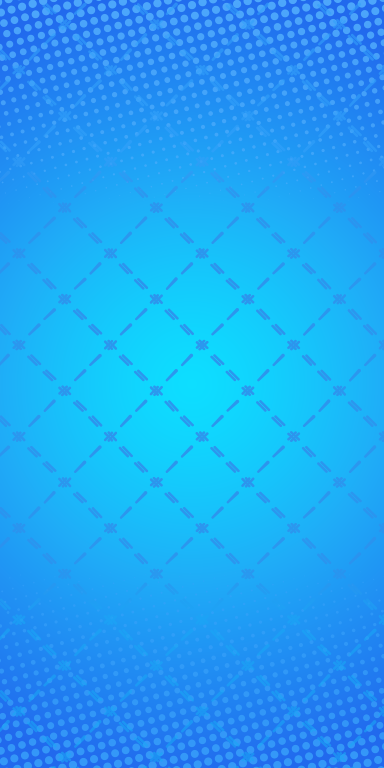
A WebGL 2 fragment shader for this background:

```glsl
#version 300 es
precision highp float;
// Blue backdrop: a cyan radial glow, halftone dots that shrink away from the
// top and bottom edges, and a diagonal lattice of brushed dashes with crosses.
// Lengths are in canvas widths; the lattice works in units of one cell edge.

#define GLOW_CENTER vec2(0.5, 0.5)
#define LATTICE_NODE vec2(0.526, 1.1016)
#define LATTICE_PERIOD 0.2385
#define DASH_HALF 0.122
#define STROKE_HALF 0.020
#define STROKE_GAP 0.023
#define DOT_PITCH 0.0285
#define DOT_ANGLE 0.27
#define DOT_RADIUS 0.38
#define DOT_REACH 0.54

uniform vec2 u_resolution;
out vec4 outColor;

float hash(vec2 p) {
    return fract(sin(dot(p, vec2(127.1, 311.7))) * 43758.5453);
}

// Three-stop radial gradient with a broad bright core
vec3 glow(float r) {
    vec3 core = vec3(0.05, 0.87, 1.0);
    vec3 middle = vec3(0.12, 0.68, 0.97);
    vec3 rim = vec3(0.13, 0.41, 0.93);
    vec3 inner = mix(core, middle, pow(clamp(r / 0.5, 0.0, 1.0), 1.35));
    return mix(inner, rim, clamp((r - 0.5) / 0.53, 0.0, 1.0));
}

// Coverage of a rotated dot grid; size is the radius in grid pitches
float halftone(vec2 p, float size, float pixel) {
    float c = cos(DOT_ANGLE), s = sin(DOT_ANGLE);
    vec2 q = mat2(c, -s, s, c) * p / DOT_PITCH;
    float d = length(fract(q) - 0.5) - size;
    float aa = 0.6 * pixel / DOT_PITCH;
    return (1.0 - smoothstep(-aa, aa, d)) * smoothstep(0.0, 0.08, size);
}

// Distance to a stroke lying along x
float stroke(vec2 p, float halfLength, float halfWidth) {
    p.x -= clamp(p.x, -halfLength, halfLength);
    return length(p) - halfWidth;
}

// Dashes along one lattice direction: three per edge, one of them on the node
float dashes(float along, float across, bool paired, float aa) {
    float slot = floor(along * 3.0 + 0.5);
    float line = floor(across + 0.5);
    vec2 p = vec2(along - slot / 3.0, across - line);
    float jitter = hash(vec2(slot, line)) - 0.5;
    bool onNode = mod(slot, 3.0) < 0.5;
    float len = DASH_HALF * (onNode ? 0.9 : 1.0) - STROKE_HALF;
    p.y += p.x * jitter * 0.08;
    float d;
    if (paired || onNode) {
        vec2 shift = vec2(0.014 + 0.012 * jitter, STROKE_GAP);
        d = min(stroke(p - shift, len - 0.01, STROKE_HALF),
                stroke(p + shift, len - 0.015, STROKE_HALF));
    } else {
        float taper = 0.005 * p.x / DASH_HALF;
        d = stroke(p, len, STROKE_HALF + 0.003 + taper);
    }
    return 1.0 - smoothstep(-aa, aa, d);
}

void main() {
    float pixel = 1.0 / u_resolution.x;
    vec2 p = gl_FragCoord.xy * pixel;
    float height = u_resolution.y * pixel;
    float r = length(p - GLOW_CENTER * vec2(1.0, height));
    vec3 color = glow(r);

    // Halftone bands at both ends
    float top = clamp(1.0 - (height - p.y) / DOT_REACH, 0.0, 1.0);
    float bottom = clamp(1.0 - p.y / DOT_REACH, 0.0, 1.0);
    float topDots = halftone(p, DOT_RADIUS * pow(top, 0.75), pixel);
    float bottomDots = halftone(p, DOT_RADIUS * pow(bottom, 0.8), pixel);
    color = mix(color, vec3(0.32, 0.68, 0.99), topDots * mix(0.5, 0.9, top));
    color = mix(color, vec3(0.22, 0.63, 0.98), bottomDots * mix(0.45, 0.85, bottom));

    // Dashed lattice: single strokes rising, paired strokes falling
    vec2 q = (p - LATTICE_NODE) / LATTICE_PERIOD;
    float u = q.x + q.y;
    float v = q.x - q.y;
    float aa = 0.6 * pixel * sqrt(2.0) / LATTICE_PERIOD;
    float ink = max(dashes(u, v, false, aa), dashes(v, u, true, aa));
    vec3 inkColor = mix(vec3(0.19, 0.55, 0.92), vec3(0.20, 0.63, 0.98),
                        smoothstep(0.0, 0.3, top));
    inkColor = mix(inkColor, vec3(0.10, 0.65, 0.96), smoothstep(0.0, 0.3, bottom));
    float strength = mix(0.85, 0.6, smoothstep(0.25, 0.65, r));
    color = mix(color, inkColor, ink * strength);

    outColor = vec4(color, 1.0);
}
```
